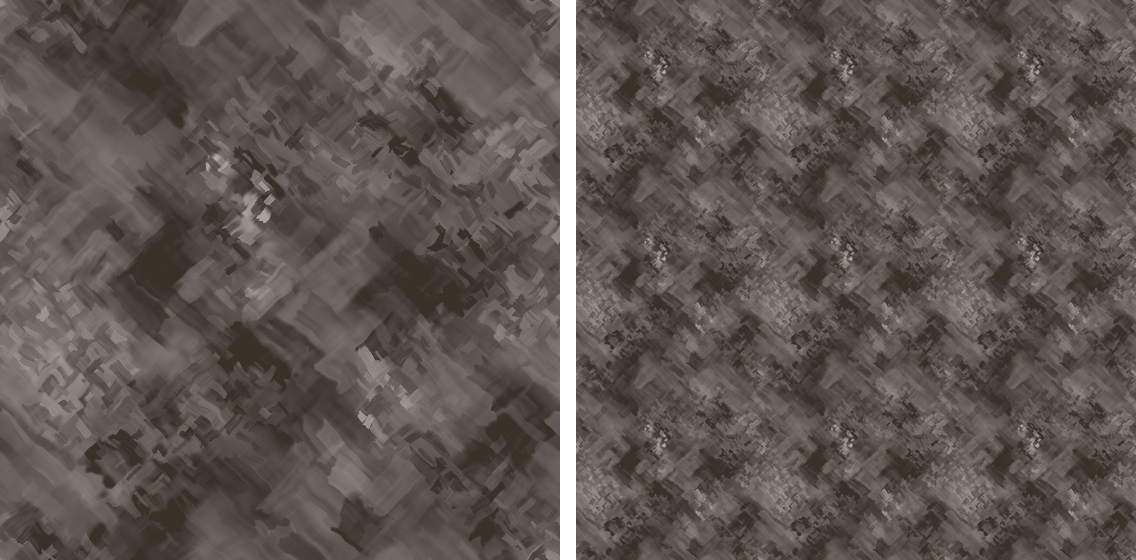
Left: one tile. Right: repeated 3 by 3.
This texture is drawn by a WebGL 2 fragment shader. Its source:

```glsl
#version 300 es
precision highp float;
precision highp int;
// Layered diagonal brush strokes in warm greys, painted from broad to fine.
// Each layer scatters rotated, ragged strokes on a wrapping grid; regional
// noise sets their tone, and rare clusters of fine strokes catch the light.

uniform vec2 u_resolution;
out vec4 fragColor;

vec3 hash3(vec3 key) {
    uvec3 v = uvec3(ivec3(floor(key))) * 1664525u + 1013904223u;
    v.x += v.y * v.z; v.y += v.z * v.x; v.z += v.x * v.y;
    v ^= v >> 16u;
    v.x += v.y * v.z; v.y += v.z * v.x; v.z += v.x * v.y;
    return vec3(v >> 16u) / 65535.0;
}

// Value noise that repeats after a whole number of lattice cells.
float noise(vec2 p, vec2 period, float seed) {
    vec2 i = floor(p), f = p - i;
    f = f * f * (3.0 - 2.0 * f);
    vec2 lo = mod(i, period), hi = mod(i + 1.0, period);
    float a = hash3(vec3(lo, seed)).x;
    float b = hash3(vec3(hi.x, lo.y, seed)).x;
    float c = hash3(vec3(lo.x, hi.y, seed)).x;
    float d = hash3(vec3(hi, seed)).x;
    return mix(mix(a, b, f.x), mix(c, d, f.x), f.y);
}

float wrapNoise(vec2 uv, float cells, float seed) {
    return noise(uv * cells, vec2(cells), seed);
}

// Noise stretched along the falling or the rising diagonal.
float diagonalNoise(vec2 uv, vec2 cells, float seed) {
    return noise(vec2(uv.x + uv.y, uv.x - uv.y) * cells, cells, seed);
}

// Broad light and dark: soft patches crossed by falling bands.
float regionTone(vec2 uv) {
    return 0.345 + 0.09 * (wrapNoise(uv, 4.0, 1.0) - 0.5)
                 + 0.20 * (wrapNoise(uv, 10.0, 2.0) - 0.5)
                 + 0.19 * (diagonalNoise(uv, vec2(9.0, 3.0), 5.0) - 0.5);
}

float paintLayer(float tone, vec2 uv, float cells, float seed, float fine) {
    vec2 p = uv * cells;
    for (int j = -1; j <= 1; j++) {
        for (int i = -1; i <= 1; i++) {
            vec2 cell = floor(p) + vec2(i, j);
            vec2 id = mod(cell, cells);
            vec3 place = hash3(vec3(id, seed));
            vec3 form = hash3(vec3(id, seed + 50.0));
            vec3 look = hash3(vec3(id, seed + 90.0));
            vec2 centre = (id + place.xy) / cells;

            // Stroke frame: x runs along the stroke, y across it.
            float angle = (place.z < 0.62 ? -0.785 : 0.785) + (form.x - 0.5) * 0.2;
            vec2 axis = vec2(cos(angle), sin(angle));
            vec2 d = p - cell - place.xy;
            vec2 q = vec2(dot(d, axis), dot(d, vec2(-axis.y, axis.x)));
            vec2 size = vec2(mix(0.36, 0.98, form.y) * (1.0 - 0.25 * fine),
                             mix(0.09, 0.32, form.z) * (1.0 + 0.15 * fine));

            // Bristle streaks, ragged ends and one smeared tail.
            float streak = noise(vec2(q.x * 1.4, q.y * 14.0) + place.xy * 40.0,
                                 vec2(64.0), seed + 7.0) - 0.5;
            float side = mix(0.05, 0.9, look.x * look.x) * size.y;
            float tail = size.x * (q.x > 0.0 ? mix(0.06, 1.0, look.y) : 0.1);
            float along = abs(q.x) + streak * 0.14 + q.y * (look.x - 0.5) * 0.8;
            float across = abs(q.y) + streak * 0.02;
            float cover = (1.0 - smoothstep(size.x - tail, size.x, along))
                        * (1.0 - smoothstep(size.y - side, size.y, across));
            if (cover <= 0.0) continue;

            // Fine strokes gather in busy areas and thin out in calm ones.
            float busy = smoothstep(0.3, 0.62, wrapNoise(centre, 7.0, 3.0));
            cover *= mix(0.9, 0.82 * mix(0.08, 1.0, busy), fine);
            float glint = fine * step(0.5, form.x)
                        * smoothstep(0.68, 0.86, wrapNoise(centre, 11.0, 4.0));
            float paint = regionTone(centre) + (look.z - 0.5) * 0.24
                        + streak * 0.07 + glint * 0.30;
            tone = mix(tone, paint, cover);
        }
    }
    return tone;
}

vec3 palette(float tone) {
    vec3 shade = mix(vec3(0.24, 0.21, 0.18), vec3(0.38, 0.34, 0.33),
                     clamp((tone - 0.21) / 0.13, -0.15, 1.0));
    return mix(shade, vec3(0.70, 0.67, 0.66), clamp((tone - 0.34) / 0.31, 0.0, 1.0));
}

void main() {
    vec2 uv = gl_FragCoord.xy / u_resolution;

    // Slight wobble keeps the stroke outlines hand-made.
    vec2 wobble = vec2(wrapNoise(uv, 16.0, 11.0), wrapNoise(uv, 16.0, 12.0)) - 0.5;
    vec2 ripple = vec2(wrapNoise(uv, 48.0, 13.0), wrapNoise(uv, 48.0, 14.0)) - 0.5;
    vec2 p = uv + wobble * 0.011 + ripple * 0.007;

    // Underpainting, then strokes from broad to fine.
    float tone = regionTone(p) + 0.1 * (diagonalNoise(p, vec2(14.0, 3.0), 15.0) - 0.5);
    tone = paintLayer(tone, p, 5.0, 101.0, 0.0);
    tone = paintLayer(tone, p, 7.0, 202.0, 0.0);
    tone = paintLayer(tone, p, 11.0, 303.0, 0.3);
    tone = paintLayer(tone, p, 16.0, 404.0, 0.75);
    tone = paintLayer(tone, p, 24.0, 505.0, 0.95);
    tone = paintLayer(tone, p, 34.0, 606.0, 1.0);

    // Dry-brush drag along both diagonals.
    tone += 0.030 * (diagonalNoise(p, vec2(56.0, 6.0), 16.0) - 0.5);
    tone += 0.020 * (diagonalNoise(p, vec2(6.0, 50.0), 17.0) - 0.5);
    tone = 0.341 + (tone - 0.345) * 1.07;
    fragColor = vec4(palette(tone), 1.0);
}
```
